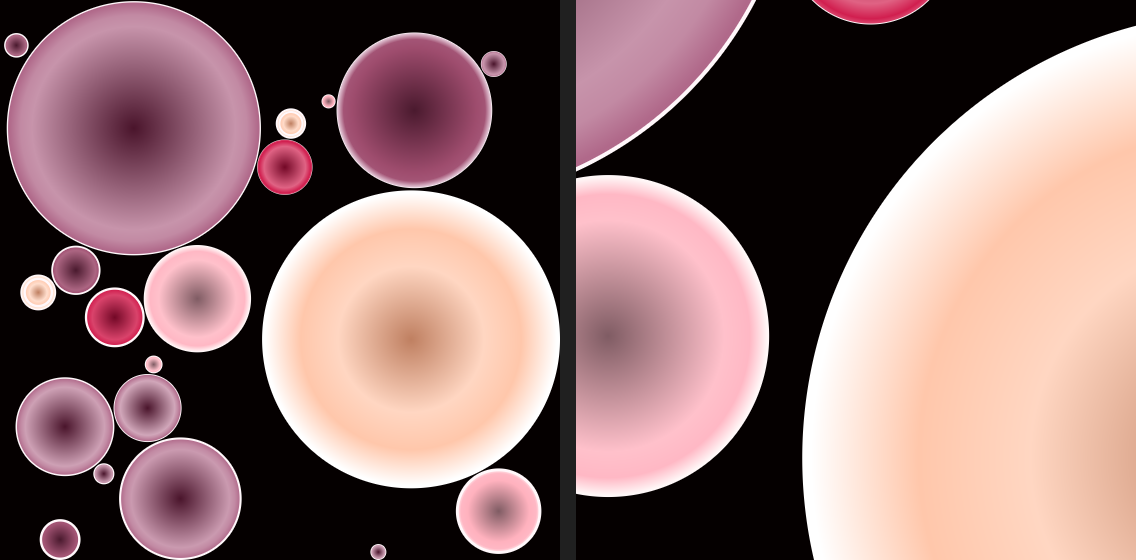
Left: the whole. Right: its middle third, enlarged.
Reproduce this background procedurally as a Shadertoy shader.

```glsl
const int DISCS = 20;
const int ANCHORS = 3;
const int SITES = 80;
const float FIRST_RADIUS = 0.106;   // largest scattered disc
const float DECAY = 0.87;           // size ratio from one disc to the next
const float STRETCH = 1.1;          // extra growth allowed until discs touch
const float GAP = 0.002;
const float MIN_RADIUS = 0.005;
const float MAX_OUTLINE = 0.006;
const vec3 BACKGROUND = vec3(0.02, 0.0, 0.0);
const vec3 OUTLINE = vec3(1.0, 0.97, 0.98);

// Large discs that set the composition: centre and radius
const vec3 ANCHOR[3] = vec3[3](
    vec3(0.734, 0.394, 0.266), vec3(0.239, 0.771, 0.227), vec3(0.740, 0.803, 0.139));
const vec3 ANCHOR_OUTLINE = vec3(0.0, 0.0024, 0.001);

// Families: 0 mauve, 1 plum, 2 peach, 3 pink, 4 crimson
const int FAMILY[13] = int[13](2, 0, 1, 0, 3, 0, 3, 0, 4, 4, 1, 1, 2);
const vec3 CORE[5] = vec3[5](
    vec3(0.29, 0.08, 0.17), vec3(0.29, 0.10, 0.18), vec3(0.75, 0.50, 0.38),
    vec3(0.50, 0.36, 0.39), vec3(0.45, 0.03, 0.15));
const vec3 BODY[5] = vec3[5](
    vec3(0.78, 0.58, 0.67), vec3(0.62, 0.30, 0.43), vec3(1.00, 0.84, 0.76),
    vec3(1.00, 0.69, 0.74), vec3(0.84, 0.20, 0.37));
const vec3 SHADE[5] = vec3[5](
    vec3(0.76, 0.54, 0.64), vec3(0.64, 0.33, 0.46), vec3(1.00, 0.78, 0.67),
    vec3(1.00, 0.72, 0.77), vec3(0.82, 0.12, 0.31));
const vec3 EDGE[5] = vec3[5](
    vec3(0.69, 0.41, 0.54), vec3(0.93, 0.85, 0.90), vec3(1.0),
    vec3(1.00, 0.97, 0.97), vec3(0.86, 0.30, 0.45));
// Relative radii of body, shade and edge
const vec3 STOPS[5] = vec3[5](
    vec3(0.80, 0.89, 0.98), vec3(0.80, 0.91, 1.0), vec3(0.49, 0.74, 0.98),
    vec3(0.72, 0.88, 0.99), vec3(0.75, 0.93, 1.0));

// Evenly spread low-discrepancy points
vec2 site(int k) {
    return fract(0.5 + float(k + 1) * vec2(0.75488, 0.56984));
}

float variation(int i, float ratio) {
    return fract(float(i) * ratio + 0.37);
}

vec3 radialGradient(int family, float t, float paleness) {
    vec3 stops = STOPS[family];
    vec3 body = mix(BODY[family], vec3(1.0), paleness);
    vec3 color = mix(CORE[family], body, clamp(t / stops.x, 0.0, 1.0));
    color = mix(color, SHADE[family], clamp((t - stops.x) / (stops.y - stops.x), 0.0, 1.0));
    return mix(color, EDGE[family], clamp((t - stops.y) / (stops.z - stops.y), 0.0, 1.0));
}

vec3 discColor(int i, float dist, float radius, float pixel) {
    bool anchor = i < ANCHORS;
    int family = FAMILY[i % 13];
    float paleness = anchor ? 0.0 : 0.25 * variation(i, 0.618);
    vec3 color = radialGradient(family, dist / radius, paleness);

    // Inner ring on small peach discs
    if (!anchor && family == 2) {
        float ring = abs(dist - 0.76 * radius) - 0.07 * radius;
        color = mix(color, OUTLINE, clamp(0.5 - ring / pixel, 0.0, 1.0));
    }

    // Pale outline
    float width = anchor ? ANCHOR_OUTLINE[i]
                         : min(MAX_OUTLINE * variation(i, 0.414), 0.12 * radius);
    float rim = clamp(0.5 + (dist - radius + width) / pixel, 0.0, 1.0);
    return mix(color, OUTLINE, rim * step(0.0001, width));
}

void mainImage(out vec4 fragColor, in vec2 fragCoord) {
    float pixel = 1.0 / min(iResolution.x, iResolution.y);
    vec2 uv = fragCoord * pixel;
    vec3 color = BACKGROUND;

    // Free space around each site, limited first by the canvas border
    float room[SITES];
    for (int k = 0; k < SITES; k++) {
        vec2 p = site(k);
        vec2 border = min(p, 1.0 - p);
        room[k] = min(border.x, border.y);
    }

    float target = FIRST_RADIUS;
    vec3 disc = ANCHOR[0];
    for (int i = 0; i < DISCS; i++) {
        if (i < ANCHORS) {
            disc = ANCHOR[i];
        } else {
            // Take the tightest site that fits, else the roomiest one
            float best = -1.0;
            for (int k = 0; k < SITES; k++) {
                float score = room[k] >= target ? 2.0 - room[k] : room[k];
                if (score > best) {
                    best = score;
                    disc = vec3(site(k), min(room[k], target * STRETCH));
                }
            }
            target *= DECAY;
            if (disc.z < MIN_RADIUS) break;
        }

        // Draw the disc, then reserve its space
        float dist = length(uv - disc.xy);
        float cover = clamp(0.5 - (dist - disc.z) / pixel, 0.0, 1.0);
        if (cover > 0.0) color = mix(color, discColor(i, dist, disc.z, pixel), cover);
        for (int k = 0; k < SITES; k++)
            room[k] = min(room[k], length(site(k) - disc.xy) - disc.z - GAP);
    }
    fragColor = vec4(color, 1.0);
}
```
